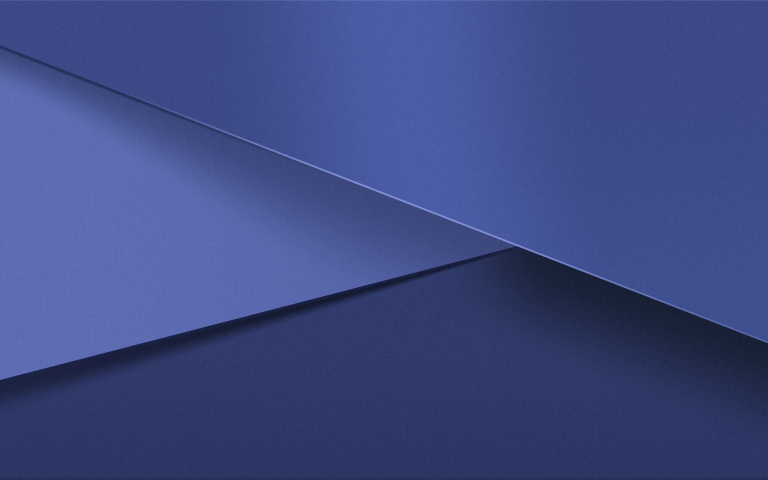
This background is drawn by a Shadertoy shader. Its source:

```glsl
// Overlapping sheets of blue paper: a lit upper sheet, a pale wedge, a dark base.
// Two straight creases split the canvas; soft shadows follow signed heights
// above each crease, with a thin rim light and fine paper grain on top.

float hash(vec2 p) {
    return fract(sin(dot(p, vec2(127.1, 311.7))) * 43758.5453);
}

// Upper sheet: broad vertical sheen, slanting slightly to the right lower down
vec3 upperSheet(vec2 p) {
    float x = p.x - 0.12 * (1.0 - p.y);
    float sheen = smoothstep(0.42, 0.82, x) * (1.0 - smoothstep(0.84, 1.22, x));
    vec3 color = mix(vec3(0.238, 0.288, 0.530), vec3(0.295, 0.362, 0.655), sheen);
    float lowerGlow = (1.0 - smoothstep(0.35, 0.8, p.y)) * smoothstep(0.9, 1.2, p.x);
    return color + vec3(0.008, 0.022, 0.035) * lowerGlow;
}

// Pale wedge: shaded below the long crease, wider towards the tip
vec3 paleWedge(vec2 p, float depth) {
    float width = mix(0.09, 0.25, smoothstep(0.0, 0.75, p.x));
    float shade = 1.0 - smoothstep(0.0, width, depth);
    vec3 color = mix(vec3(0.365, 0.425, 0.700), vec3(0.335, 0.390, 0.660), smoothstep(0.2, 1.0, p.x));
    return mix(color, vec3(0.235, 0.278, 0.490), shade);
}

// Dark base: shadows thrown by the upper sheet and by the wedge
vec3 darkBase(vec2 p, float depth, float wedgeDepth, float tipX) {
    vec3 color = mix(vec3(0.170, 0.212, 0.395), vec3(0.188, 0.232, 0.420), smoothstep(0.0, 0.3, p.y));
    float sheetShadow = (1.0 - smoothstep(0.0, 0.24, depth)) * smoothstep(0.88, 1.15, p.x);
    color = mix(color, vec3(0.095, 0.125, 0.210), sheetShadow);

    float reach = 0.005 + 0.064 * max(1.0 - p.x / tipX, 0.0);
    float contact = 1.0 - smoothstep(0.25 * reach, 1.15 * reach, wedgeDepth);
    contact *= 1.0 - smoothstep(tipX - 0.02, tipX + 0.005, p.x);
    vec3 contactColor = mix(vec3(0.105, 0.128, 0.245), vec3(0.045, 0.055, 0.110), p.x / tipX);
    return mix(color, contactColor, contact * 0.92);
}

void mainImage(out vec4 fragColor, in vec2 fragCoord) {
    vec2 p = fragCoord / iResolution.y;
    float aa = 0.75 / iResolution.y;

    // Heights above the long crease and the wedge's lower edge
    float crease = p.y - (0.906 - 0.388 * p.x);
    float lowerEdge = p.y - (0.208 + 0.2587 * p.x);
    float tipX = 1.079;

    vec3 color = darkBase(p, -crease, -lowerEdge, tipX);
    color = mix(color, paleWedge(p, -crease), smoothstep(-aa, aa, lowerEdge));

    // Dark lip under the wedge and dark seam below the long crease
    float lip = (1.0 - smoothstep(0.001, 0.005, abs(lowerEdge + 0.003))) * step(p.x, tipX);
    color = mix(color, vec3(0.105, 0.135, 0.300), lip * 0.7);
    float seam = 1.0 - smoothstep(0.001, 0.007, abs(crease + 0.003));
    color = mix(color, vec3(0.125, 0.160, 0.320), seam * (1.0 - smoothstep(0.25, 0.75, p.x)) * 0.75);

    color = mix(color, upperSheet(p), smoothstep(-aa, aa, crease));

    // Rim light, brightest along the middle of the crease
    float rim = 1.0 - smoothstep(0.0005, 0.0035, abs(crease - 0.001));
    float rimPower = smoothstep(0.15, 0.75, p.x) * mix(0.75, 0.3, smoothstep(1.0, 1.6, p.x));
    color = mix(color, vec3(0.580, 0.640, 0.910), rim * rimPower);

    // Faint canvas borders and paper grain
    color += 0.06 * smoothstep(0.997, 0.999, p.y);
    color *= 1.0 - 0.12 * (1.0 - smoothstep(0.002, 0.008, p.y));
    color += (hash(floor(p * 320.0)) - 0.5) * 0.018;

    fragColor = vec4(color, 1.0);
}
```
